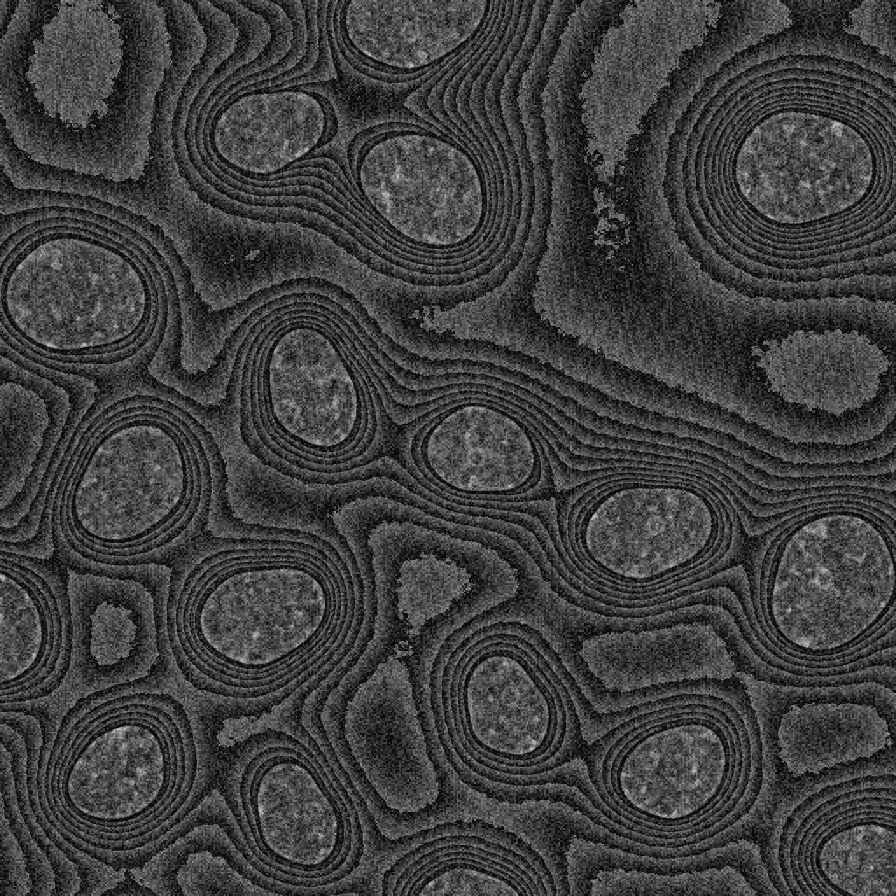
Write a Shadertoy shader that draws this pattern.

```glsl
// Scattered oval cells in a glow that decays with distance from each cell.
// The glow plus slow noise is wrapped by fract into sawtooth contour bands;
// cell interiors are mottled, and fine grain covers everything.
#define CELL_SPACING 0.228
#define CELL_SHARE 0.86
#define GLOW_LEVELS 9.5
#define GLOW_REACH 0.048
#define DRIFT_LEVELS 3.0
#define EDGE_RAGGED 0.22
#define BAND_DARK 0.085
#define BAND_LIGHT 0.385
#define INTERIOR_BASE 0.15
#define GRAIN_AMOUNT 0.19
#define GRAIN_COUNT 512.0

float hash(vec2 p) {
    return fract(sin(dot(p, vec2(12.9898, 78.233))) * 43758.5453);
}

vec2 hash2(vec2 p) {
    return vec2(hash(p), hash(p + 37.3));
}

float noise(vec2 p) {
    vec2 i = floor(p), f = fract(p);
    f = f * f * (3.0 - 2.0 * f);
    return mix(mix(hash(i), hash(i + vec2(1, 0)), f.x),
               mix(hash(i + vec2(0, 1)), hash(i + vec2(1, 1)), f.x), f.y);
}

mat2 rotation(float a) {
    float c = cos(a), s = sin(a);
    return mat2(c, s, -s, c);
}

// Approximate signed distance to an oval with a slightly wavy outline
float ovalDistance(vec2 p, vec2 radii, float phase) {
    p += 1e-5;
    float k = length(p / radii);
    float d = k * (k - 1.0) / length(p / (radii * radii));
    float a = atan(p.y, p.x);
    float wave = 0.0022 * sin(3.0 * a + phase) + 0.0008 * sin(5.0 * a - phase);
    return d + wave * min(k, 1.0);
}

// Glow of all nearby cells; also returns the nearest cell's distance,
// the position inside it and its random seed
float cellGlow(vec2 p, out float nearest, out vec2 local, out float seed) {
    vec2 home = floor(p / CELL_SPACING);
    float glow = 0.0;
    nearest = 1.0;
    local = vec2(1.0);
    seed = 0.0;
    for (int j = -2; j <= 2; j++)
    for (int i = -2; i <= 2; i++) {
        vec2 id = home + vec2(i, j);
        if (hash(id + 5.7) > CELL_SHARE) continue;
        vec2 jitter = (hash2(id) - 0.5) * 0.42;
        float stagger = 0.5 * mod(id.y, 2.0);
        vec2 center = (id + 0.5 + jitter + vec2(stagger, 0.0)) * CELL_SPACING;
        vec2 shape = hash2(id + 11.9);
        float longAxis = mix(0.056, 0.088, shape.x * shape.x);
        vec2 radii = longAxis * vec2(1.0, mix(0.64, 0.88, shape.y));
        float turn = 6.2832 * hash(id + 23.1);
        vec2 q = rotation(turn) * (p - center);
        float d = ovalDistance(q, radii, turn * 3.0);
        glow += mix(0.8, 1.2, hash(id + 3.3)) * exp(-max(d, 0.0) / GLOW_REACH);
        if (d < nearest) {
            nearest = d;
            local = q;
            seed = hash(id + 71.7);
        }
    }
    return glow * GLOW_LEVELS;
}

// Sawtooth with a softened drop
float sawtooth(float level, float softness) {
    float s = fract(level);
    return min(s / (1.0 - softness), (1.0 - s) / softness);
}

// Mottled interior with bright clumps, one small ring and a light rim
float interiorTone(vec2 p, vec2 local, float d, float seed) {
    float mottle = noise(p * 210.0) * 0.65 + noise(p * 100.0 + 9.0) * 0.35;
    float clumps = smoothstep(0.7, 0.95, noise(p * 120.0 + 31.0));
    vec2 ringCenter = 0.04 * (vec2(seed, fract(seed * 17.0)) - 0.5);
    float ring = abs(length(local - ringCenter) - 0.009);
    float tone = INTERIOR_BASE + 0.30 * mottle + 0.22 * clumps;
    tone += 0.13 * (1.0 - smoothstep(0.001, 0.0035, ring)) * step(0.4, seed);
    return tone + 0.12 * smoothstep(-0.007, -0.002, d);
}

void mainImage(out vec4 fragColor, in vec2 fragCoord) {
    vec2 uv = fragCoord / iResolution.y;
    vec2 p = rotation(0.42) * uv + vec2(3.15, 2.4);
    float d, seed;
    vec2 local;

    // Contour level: cell glow plus slow drift
    float level = cellGlow(p, d, local, seed);
    level += DRIFT_LEVELS * (noise(p * 3.1) + 0.12 * noise(p * 9.0 + 4.0));
    float softness = clamp(fwidth(level), 0.02, 0.4);

    // Ragged band edges, calmer in the tight rings
    vec2 grainCell = floor(uv * GRAIN_COUNT);
    float ragged = noise(uv * 170.0) - 0.5 + 0.4 * (hash(grainCell + 91.0) - 0.5);
    ragged *= EDGE_RAGGED * mix(0.35, 1.0, smoothstep(0.01, 0.07, d));
    float tone = mix(BAND_DARK, BAND_LIGHT, sawtooth(level + ragged, softness));

    // Dark outline around each cell, then its interior
    float edge = 1.0 / iResolution.y;
    tone *= mix(0.3, 1.0, smoothstep(0.002, 0.006, d));
    tone = mix(interiorTone(p, local, d, seed), tone, smoothstep(-edge, edge, d));

    // Fine grain with a triangular spread
    float grain = hash(grainCell) + hash(grainCell + 53.7) - 1.0;
    tone += GRAIN_AMOUNT * grain;
    fragColor = vec4(vec3(clamp(tone, 0.04, 0.75)), 1.0);
}
```
